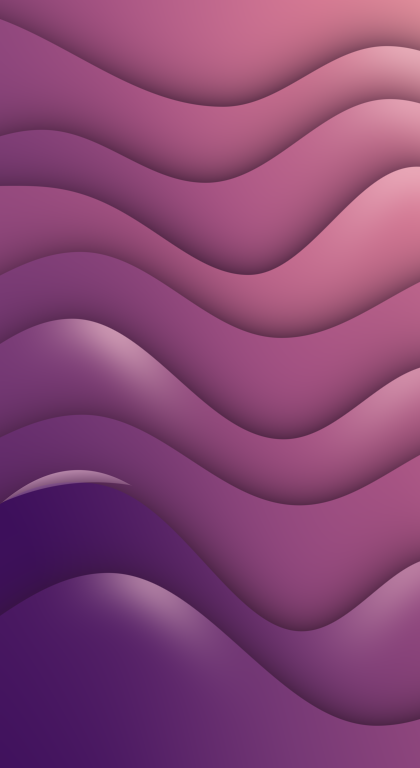
A WebGL 2 fragment shader for this background:

```glsl
#version 300 es
precision highp float;
// Stacked paper-like waves, violet at lower left to pink at upper right, with soft shadows and lit crests.

#define SHADOW_COLOR vec3(0.20, 0.09, 0.18)
#define GLOW_COLOR vec3(0.97, 0.80, 0.83)
#define SHADOW_REACH 0.05
#define SHADOW_CREST 0.46
#define SHADOW_TROUGH 0.68
#define GLOW_DEPTH 0.085
#define OUTER_FALL 0.8
#define DEPTH_SHADE 0.5

uniform vec2 u_resolution;
out vec4 fragColor;

const float PI = 3.14159265;

// Colour ramp: violet, plum, rose, pink, pale coral for tones 0 to 4
vec3 ramp(float tone) {
    vec3 c = mix(vec3(0.24, 0.06, 0.36), vec3(0.46, 0.22, 0.46), clamp(tone, 0.0, 1.0));
    c = mix(c, vec3(0.66, 0.33, 0.52), clamp(tone - 1.0, 0.0, 1.0));
    c = mix(c, vec3(0.86, 0.49, 0.59), clamp(tone - 2.0, 0.0, 1.0));
    return mix(c, vec3(0.96, 0.66, 0.66), clamp(tone - 3.0, 0.0, 1.0));
}

// Height of a cosine wave through a left crest, a trough and a right crest
float waveHeight(float x, vec2 left, vec2 trough, vec2 right, float skew) {
    bool onLeft = x < trough.x;
    vec2 crest = onLeft ? left : right;
    float t = (x - trough.x) / (crest.x - trough.x);
    float u = pow(abs(1.0 - t), onLeft ? skew : 1.0);
    float fall = 0.5 - 0.5 * cos(PI * u);
    return mix(crest.y, trough.y, fall * (t > 1.0 ? OUTER_FALL : 1.0));
}

float bell(float x, float center, float width) {
    float q = (x - center) / width;
    return exp(-q * q);
}

vec3 toneFill(float x, vec2 tones, float depth) {
    return ramp(mix(tones.x, tones.y, pow(x, 1.15)) - DEPTH_SHADE * depth);
}

// Paints one sheet: its shadow on what lies behind, then its lit body
void sheet(inout vec3 color, vec2 uv, vec2 left, vec2 trough, vec2 right,
           float skew, vec2 tones, vec2 glow) {
    float aspect = u_resolution.y / u_resolution.x;
    float h = waveHeight(uv.x, left, trough, right, skew);
    float e = 0.002;
    float slope = (waveHeight(uv.x + e, left, trough, right, skew)
                 - waveHeight(uv.x - e, left, trough, right, skew)) * aspect / (2.0 * e);
    float d = (uv.y - h) * aspect * inversesqrt(1.0 + slope * slope);

    float strength = mix(SHADOW_CREST, SHADOW_TROUGH, bell(uv.x, trough.x, 0.35));
    color = mix(color, SHADOW_COLOR, strength * exp(-max(d, 0.0) / SHADOW_REACH));

    float depth = max(-d, 0.0);
    vec3 body = toneFill(uv.x, tones, depth);
    float light = glow.x * bell(uv.x, left.x + 0.10, 0.13) + glow.y * bell(uv.x, 0.98, 0.16);
    body = mix(body, GLOW_COLOR, light * bell(depth, 0.0, GLOW_DEPTH));
    color = mix(color, body, smoothstep(-0.75, 0.75, -d * u_resolution.x));
}

// Thin bright crescent between two parabolic arcs
void crescent(inout vec3 color, vec2 uv) {
    float a = uv.x - 0.187;
    float b = uv.x - 0.227;
    float top = 0.388 - 1.27 * a * a;
    float bottom = 0.372 - 0.53 * b * b;
    float px = 0.75 / u_resolution.y;
    float mask = smoothstep(-px, px, top - uv.y) * smoothstep(-px, px, uv.y - bottom);
    float lit = 0.3 + 0.35 * clamp((uv.y - bottom) / 0.016, 0.0, 1.0);
    color = mix(color, vec3(0.88, 0.70, 0.80), mask * lit);
}

void main() {
    vec2 uv = gl_FragCoord.xy / u_resolution;
    vec3 color = toneFill(uv.x, vec2(1.65, 3.5), 0.0);

    // Sheets from back to front: crest, trough, crest, skew, tones, glows
    sheet(color, uv, vec2(-0.167, 0.993), vec2(0.531, 0.861), vec2(0.921, 0.940),
          1.0, vec2(1.55, 3.3), vec2(0.0, 0.58));
    sheet(color, uv, vec2(0.100, 0.831), vec2(0.490, 0.762), vec2(0.928, 0.871),
          1.0, vec2(1.25, 2.95), vec2(0.0, 0.50));
    sheet(color, uv, vec2(0.036, 0.758), vec2(0.591, 0.642), vec2(0.993, 0.783),
          1.3, vec2(1.65, 3.0), vec2(0.0, 0.52));
    sheet(color, uv, vec2(0.191, 0.672), vec2(0.670, 0.560), vec2(1.172, 0.659),
          1.0, vec2(1.15, 2.4), vec2(0.0));
    sheet(color, uv, vec2(0.172, 0.585), vec2(0.675, 0.428), vec2(1.053, 0.526),
          1.0, vec2(1.05, 2.35), vec2(0.60, 0.42));
    sheet(color, uv, vec2(0.196, 0.460), vec2(0.713, 0.342), vec2(1.172, 0.437),
          1.0, vec2(0.75, 2.1), vec2(0.0));
    sheet(color, uv, vec2(0.179, 0.372), vec2(0.718, 0.178), vec2(1.053, 0.275),
          1.15, vec2(0.0, 1.55), vec2(0.0, 0.40));
    crescent(color, uv);
    sheet(color, uv, vec2(0.258, 0.254), vec2(0.897, 0.055), vec2(1.435, 0.154),
          1.0, vec2(0.2, 1.5), vec2(0.50, 0.0));

    fragColor = vec4(color, 1.0);
}
```
